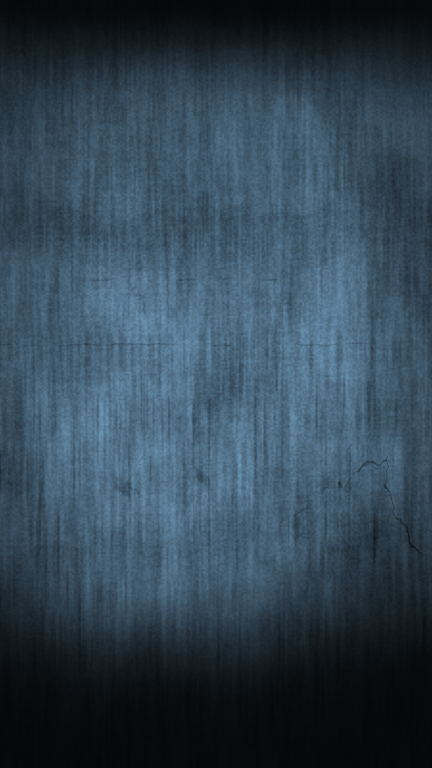
This texture is drawn by a WebGL 1 fragment shader. Its source:

```glsl
precision highp float;
uniform vec2 u_resolution;

const vec3 TINT = vec3(0.595, 0.825, 1.0);
const float PEAK = 0.485;
const float FLOOR_LIGHT = 0.042;
const float STREAK_AMOUNT = 0.44;
const float MOTTLE_AMOUNT = 0.36;
const float GRAIN_AMOUNT = 0.20;
const float CRACK_WIDTH = 0.0008;

float hash(vec2 p) {
  return fract(sin(dot(p, vec2(12.9898, 78.233))) * 43758.5453);
}

float noise(vec2 p) {
  vec2 i = floor(p), f = fract(p);
  f = f * f * (3.0 - 2.0 * f);
  return mix(mix(hash(i), hash(i + vec2(1.0, 0.0)), f.x),
             mix(hash(i + vec2(0.0, 1.0)), hash(i + vec2(1.0, 1.0)), f.x), f.y);
}

float fbm(vec2 p) {
  float sum = 0.0, amp = 0.5;
  for (int i = 0; i < 5; i++) {
    sum += amp * noise(p);
    p = p * 2.03 + vec2(17.3, 9.1);
    amp *= 0.5;
  }
  return sum / 0.97;
}

// Soft elliptical patch: 1 at the centre, fading outwards
float blob(vec2 p, vec2 centre, vec2 radius) {
  vec2 d = (p - centre) / radius;
  return exp(-dot(d, d));
}

float segment(vec2 p, vec2 a, vec2 b) {
  vec2 pa = p - a, ba = b - a;
  return length(pa - ba * clamp(dot(pa, ba) / dot(ba, ba), 0.0, 1.0));
}

// Signed distance to a tilted flake of plaster
float flake(vec2 p, vec2 centre, vec2 radius, float lean) {
  vec2 d = p - centre;
  d.x += lean * d.y;
  return (length(d / radius) - 1.0) * min(radius.x, radius.y);
}

// Vertical falloff with a wandering lower edge
float lighting(vec2 p, float width) {
  float x = p.x / width;
  float y = p.y + 0.03 * (fbm(p * vec2(9.0, 3.0)) - 0.5);
  float lowY = y - 0.045 * smoothstep(0.5, 0.9, x) - 0.025 * smoothstep(0.2, 0.0, x);
  float low = 0.70 * smoothstep(0.08, 0.29, lowY) + 0.10 * smoothstep(0.0, 0.20, lowY)
            + 0.20 * smoothstep(0.2, 0.44, lowY);
  float high = 0.68 * (1.0 - smoothstep(0.84, 1.0, y))
             + 0.32 * (1.0 - smoothstep(0.58, 0.96, y));
  float side = 0.68 + 0.32 * smoothstep(0.0, 0.28, x) * smoothstep(1.0, 0.74, x);
  return low * high * side;
}

// Brushed vertical fibres plus a faint horizontal weave
float fibres(vec2 p) {
  float lower = smoothstep(0.72, 0.48, p.y);
  float broad = noise(vec2(p.x * 60.0, p.y * 5.0));
  float fine = noise(vec2(p.x * 150.0, p.y * 11.0 + 31.0));
  float hair = noise(vec2(p.x * 330.0, p.y * 22.0 + 7.0));
  float weave = noise(vec2(p.x * 16.0, p.y * 240.0));
  float scratch = smoothstep(0.62, 0.92, noise(vec2(p.x * 250.0 + 5.0, p.y * 13.0)));
  return (broad - 0.5) * 0.26 + (fine - 0.5) * mix(0.30, 0.48, lower)
       + (hair - 0.5) * 0.48 + (weave - 0.5) * 0.14
       - (scratch - 0.15) * mix(0.10, 0.32, lower);
}

// Large lighter and darker stains
float stains(vec2 p) {
  float s = 0.12 * blob(p, vec2(0.27, 0.58), vec2(0.13, 0.07));
  s += 0.12 * blob(p, vec2(0.42, 0.52), vec2(0.06, 0.05));
  s += 0.12 * blob(p, vec2(0.09, 0.43), vec2(0.06, 0.05));
  s += 0.12 * blob(p, vec2(0.04, 0.65), vec2(0.05, 0.04));
  s += 0.18 * blob(p, vec2(0.20, 0.22), vec2(0.12, 0.05));
  s -= 0.15 * blob(p, vec2(0.29, 0.73), vec2(0.06, 0.10));
  s -= 0.14 * blob(p, vec2(0.05, 0.71), vec2(0.09, 0.04));
  s -= 0.15 * blob(p, vec2(0.52, 0.71), vec2(0.05, 0.06));
  s -= 0.10 * blob(p, vec2(0.32, 0.47), vec2(0.05, 0.06));
  return s - 0.16 * blob(p, vec2(0.45, 0.30), vec2(0.09, 0.06));
}

void main() {
  vec2 p = gl_FragCoord.xy / u_resolution.y;
  float width = u_resolution.x / u_resolution.y;
  float pixel = 1.0 / u_resolution.y;

  // Worn surface
  float mottle = fbm(p * vec2(16.0, 13.0)) - 0.5;
  float peel = smoothstep(0.52, 0.55, fbm(p * 9.0 + 40.0)) - 0.5;
  float grain = noise(p * 400.0) - 0.5;
  float tone = 1.0 + stains(p) + MOTTLE_AMOUNT * mottle + 0.07 * peel
             + STREAK_AMOUNT * fibres(p) + GRAIN_AMOUNT * grain;

  // Cracks, bent and interrupted by noise
  vec2 bend = vec2(fbm(p * 38.0), fbm(p * 38.0 + 60.0)) - 0.5;
  vec2 q = p + 0.032 * bend;
  float d = segment(q, vec2(0.499, 0.408), vec2(0.497, 0.362));
  d = min(d, segment(q, vec2(0.497, 0.362), vec2(0.523, 0.316)));
  d = min(d, segment(q, vec2(0.523, 0.316), vec2(0.565, 0.256)));
  d = min(d, segment(q, vec2(0.499, 0.401), vec2(0.423, 0.368)));
  d = min(d, segment(q, vec2(0.423, 0.368), vec2(0.388, 0.328)));
  float faint = segment(q, vec2(0.169, 0.622), vec2(0.203, 0.577));
  faint = min(faint, segment(q, vec2(0.503, 0.74), vec2(0.482, 0.69)));
  faint = min(faint, segment(p + 0.006 * bend, vec2(0.10, 0.635), vec2(0.36, 0.637)));
  faint = min(faint, segment(p + 0.006 * bend, vec2(0.0, 0.55), vec2(0.50, 0.552)));
  float soft = CRACK_WIDTH + pixel;
  float gaps = smoothstep(0.35, 0.65, noise(p * 45.0 + 13.0));
  tone -= 0.38 * (0.25 + 0.75 * gaps) * (1.0 - smoothstep(0.0, soft, d));
  tone -= 0.17 * gaps * (1.0 - smoothstep(0.0, soft, faint));

  // Ragged chips, shaded on one side and pale on the other
  float chip = flake(q, vec2(0.169, 0.362), vec2(0.012, 0.014), 0.6);
  chip = min(chip, flake(q, vec2(0.261, 0.380), vec2(0.008, 0.026), 0.3));
  chip = min(chip, flake(q, vec2(0.449, 0.371), vec2(0.013, 0.009), -0.5));
  chip = min(chip, flake(q, vec2(0.003, 0.388), vec2(0.008, 0.034), 0.0));
  float rim = 1.0 - smoothstep(0.0, 0.0015 + pixel, abs(chip));
  tone -= 0.22 * (1.0 - smoothstep(-0.004, pixel, chip)) * (0.5 + gaps * 0.5);
  tone += 0.30 * rim * (noise(p * 70.0) - 0.6);

  float light = FLOOR_LIGHT + PEAK * lighting(p, width);
  gl_FragColor = vec4(clamp(TINT * light * max(tone, 0.15), 0.0, 1.0), 1.0);
}
```
